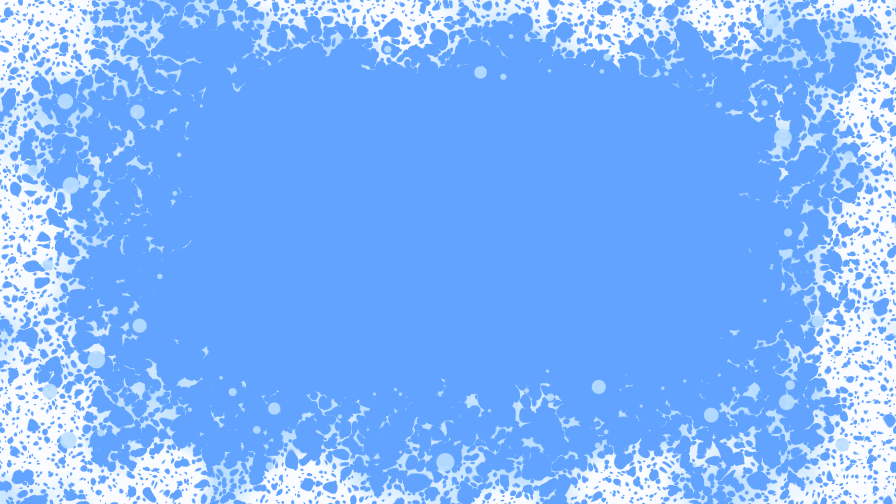
A Shadertoy shader for this background:

```glsl
// A clear blue field framed by frosty white splatter.
// Three scales of blue dots eat into a white border; the dots grow towards
// the clear middle, leaving thin pale threads, and pale drops lie on top.

#define BLUE vec3(0.38, 0.64, 1.00)
#define PALE vec3(0.73, 0.87, 1.00)
#define WHITE vec3(0.98, 0.99, 1.00)
#define CLEAR_CENTER vec2(0.93, 0.555)
#define CLEAR_HALF vec2(0.51, 0.275)
#define CLEAR_ROUND 0.16
#define COARSE_CELL 0.052
#define CELL_RATIO 0.53
#define DROP_CELL 0.075
#define WARP 0.014

// Heights are 1; the design is 16:9 and stretches in x on other canvases.
const float WIDTH = 16.0 / 9.0;

// Centres and radii of the brightest patches, anticlockwise from top left.
const vec3 PATCHES[13] = vec3[13](
    vec3(0.03, 0.98, 0.12), vec3(0.02, 0.55, 0.09), vec3(0.09, 0.16, 0.09),
    vec3(0.32, 0.04, 0.07), vec3(0.60, 0.03, 0.08), vec3(1.23, 0.03, 0.08),
    vec3(1.71, 0.11, 0.10), vec3(1.67, 0.29, 0.08), vec3(1.72, 0.56, 0.06),
    vec3(1.74, 0.79, 0.10), vec3(1.46, 0.97, 0.07), vec3(1.20, 0.95, 0.07),
    vec3(0.78, 0.99, 0.08));

vec3 hash3(vec2 p) {
    vec3 q = fract(p.xyx * vec3(0.1031, 0.1030, 0.0973));
    q += dot(q, q.yxz + 33.33);
    return fract((q.xxy + q.yzz) * q.zyx);
}

float noise(vec2 p) {
    vec2 i = floor(p), f = fract(p);
    f = f * f * (3.0 - 2.0 * f);
    float low = mix(hash3(i).x, hash3(i + vec2(1, 0)).x, f.x);
    float high = mix(hash3(i + vec2(0, 1)).x, hash3(i + 1.0).x, f.x);
    return mix(low, high, f.y);
}

// 0 inside the clear middle, rising to 1 at the canvas border.
float frameDepth(vec2 p) {
    vec2 q = abs(p - CLEAR_CENTER) - CLEAR_HALF + CLEAR_ROUND;
    float inner = length(max(q, 0.0)) + min(max(q.x, q.y), 0.0) - CLEAR_ROUND;
    vec2 b = min(p, vec2(WIDTH, 1.0) - p);
    float border = max(min(b.x, b.y), 0.0);
    inner = max(inner, 0.0);
    return inner / max(inner + border, 0.0001);
}

float patchGlow(vec2 p) {
    float glow = 0.0;
    for (int i = 0; i < 13; i++) {
        vec2 d = (p - PATCHES[i].xy) / PATCHES[i].z;
        glow = max(glow, exp(-dot(d, d)));
    }
    return glow;
}

// Signed distance to jittered dots, one per cell; size is in cells.
float dotField(vec2 p, float cell, float size, float seed) {
    vec2 g = p / cell + seed;
    vec2 id = floor(g);
    float d = 9.0;
    for (int y = -1; y <= 1; y++)
    for (int x = -1; x <= 1; x++) {
        vec2 n = id + vec2(x, y);
        vec3 h = hash3(n + seed);
        float radius = size * (0.5 + 0.8 * h.z);
        d = min(d, length(g - n - h.xy) - radius);
    }
    return d * cell;
}

// Coverage of sparse pale drops that thin out at both edges of the frame.
float drops(vec2 p, float pixel) {
    vec2 g = p / DROP_CELL;
    vec2 id = floor(g);
    float cover = 0.0;
    for (int y = -1; y <= 1; y++)
    for (int x = -1; x <= 1; x++) {
        vec2 n = id + vec2(x, y);
        vec3 h = hash3(n + 71.0);
        vec2 center = (n + h.xy) * DROP_CELL;
        float depth = frameDepth(center);
        float present = step(0.04, depth) * step(depth, 0.85) * step(0.4, h.z);
        float radius = mix(0.003, 0.019, pow(hash3(n + 19.0).x, 3.0));
        float d = length(p - center) - radius;
        cover = max(cover, present * smoothstep(pixel, -pixel, d));
    }
    return cover;
}

void mainImage(out vec4 fragColor, in vec2 fragCoord) {
    vec2 p = fragCoord / iResolution.xy * vec2(WIDTH, 1.0);
    float pixel = 0.8 / iResolution.y;

    // How open the splatter is here
    float depth = frameDepth(p);
    float glow = patchGlow(p);
    float cloud = 0.6 * noise(p * 9.0) + 0.4 * noise(p * 23.0 + 5.0);
    float open = 0.12 + 0.78 * depth + 0.42 * glow + 0.6 * (cloud - 0.5);
    open = clamp(open, 0.0, 1.0) * smoothstep(0.0, 0.25, depth);

    // Blue dots at three scales, bent by noise into ragged threads
    vec2 bend = vec2(noise(p * 42.0), noise(p * 42.0 + 31.0)) - 0.5;
    vec2 warped = p + WARP * bend;
    float size = mix(0.74, 0.18, open);
    float gap = 9.0, cell = COARSE_CELL;
    for (int i = 0; i < 3; i++) {
        gap = min(gap, dotField(warped, cell, size, 17.0 * float(i) + 40.0));
        cell *= CELL_RATIO;
    }
    float frost = smoothstep(-pixel, pixel, gap) * smoothstep(0.02, 0.12, depth);

    // Pale threads brighten to white near the border and in the patches
    float bright = 0.55 * depth + 0.6 * glow + 0.9 * (cloud - 0.5);
    vec3 color = mix(BLUE, mix(PALE, WHITE, smoothstep(0.15, 0.75, bright)), frost);
    color = mix(color, PALE, 0.9 * drops(p, pixel));
    fragColor = vec4(color, 1.0);
}
```
